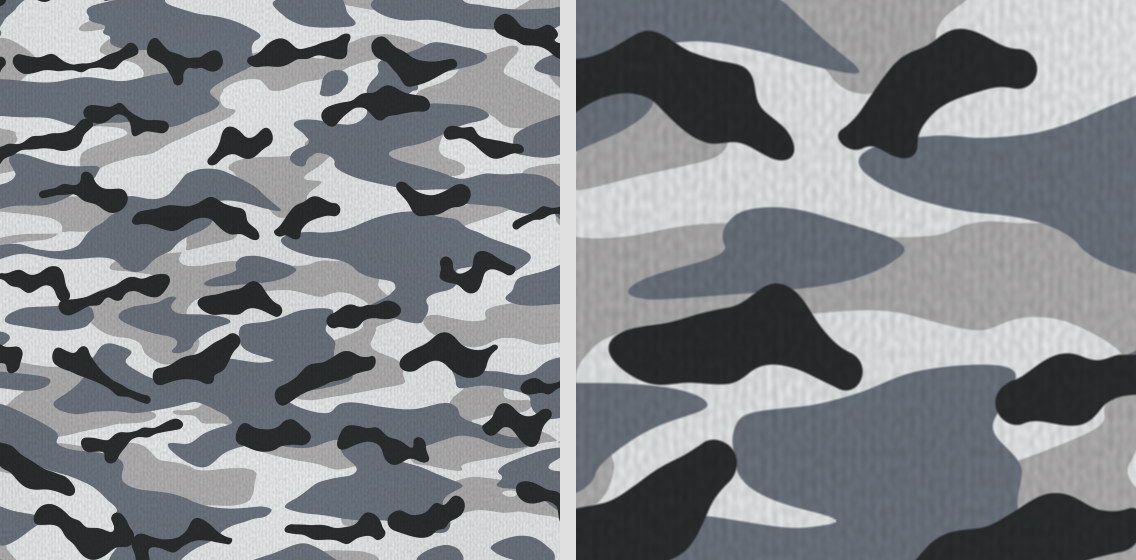
Left: the whole. Right: its middle third, enlarged.
Reproduce this pattern procedurally as a Shadertoy shader.

```glsl
// Winter camouflage cloth: white, grey and slate patches under black wavy strokes.

const vec3 WHITE = vec3(0.84, 0.85, 0.85);
const vec3 GREY  = vec3(0.64, 0.635, 0.635);
const vec3 SLATE = vec3(0.39, 0.42, 0.46);
const vec3 BLACK = vec3(0.155, 0.165, 0.165);

const vec2  SLATE_SCALE = vec2(5.0, 11.5);   // patches per canvas
const vec2  GREY_SCALE  = vec2(5.2, 13.0);
const float SLATE_LEVEL = 0.02;              // higher level, smaller share
const float GREY_LEVEL  = 0.075;
const float LOBES = 0.45;                    // strength of the smaller patches
const vec2  PATCH_WARP  = vec2(0.11, 0.03);
const vec2  STROKE_CELL = vec2(0.215, 0.14); // spacing of the black strokes
const vec2  STROKE_HALF_LENGTH = vec2(0.045, 0.09);
const vec2  STROKE_RADIUS = vec2(0.006, 0.023);
const float STROKE_BEND = 0.02;
const float STROKE_TILT = 0.38;
const float JOIN = 0.018;                    // rounding where parts meet
const float EDGE = 0.001;                    // softness of the print
const float RIBS = 170.0;
const float TAU = 6.2832;

float hash(vec2 p) {
    return fract(sin(dot(p, vec2(127.1, 311.7))) * 43758.5453);
}

// Slope contribution of one lattice corner
float corner(vec2 cell, vec2 offset) {
    float angle = TAU * hash(cell);
    return dot(vec2(cos(angle), sin(angle)), offset);
}

// Gradient noise centred on zero
float noise(vec2 p) {
    vec2 i = floor(p), f = fract(p), s = f * f * (3.0 - 2.0 * f), e = vec2(1, 0);
    return mix(mix(corner(i, f), corner(i + e, f - e), s.x),
               mix(corner(i + e.yx, f - e.yx), corner(i + 1.0, f - 1.0), s.x), s.y);
}

// Field of drawn-out patches with finger-like ends
float patches(vec2 p, vec2 scale, float seed) {
    vec2 bend = vec2(noise(p * vec2(5.0, 15.0) + seed + 3.7),
                     noise(p * vec2(8.0, 9.0) + seed + 9.2));
    vec2 q = (p + PATCH_WARP * bend) * scale + seed;
    return noise(q) + LOBES * noise(q * 1.9 + 5.3);
}

// Coverage of the region where the field is positive, with an even edge width
float coverage(float field) {
    float slope = length(vec2(dFdx(field), dFdy(field))) * iResolution.y;
    float soft = max(EDGE, 0.65 / iResolution.y);
    return smoothstep(-soft, soft, field / max(slope, 0.3));
}

float smoothMin(float a, float b, float k) {
    float h = max(k - abs(a - b), 0.0) / k;
    return min(a, b) - h * h * k * 0.25;
}

// Distance to a capsule whose radius swells smoothly from ra to rb
float taper(vec2 p, vec2 a, vec2 b, float ra, float rb) {
    vec2 ab = b - a;
    float t = clamp(dot(p - a, ab) / dot(ab, ab), 0.0, 1.0);
    return length(p - a - ab * t) - mix(ra, rb, smoothstep(0.0, 1.0, t));
}

// One stroke: a bent spine of three tapers, most with a stubby side lobe
float stroke(vec2 p, vec2 id) {
    float tilt = STROKE_TILT * (2.0 * hash(id + 31.0) - 1.0);
    p = mat2(cos(tilt), -sin(tilt), sin(tilt), cos(tilt)) * p;
    float halfLength = mix(STROKE_HALF_LENGTH.x, STROKE_HALF_LENGTH.y, hash(id + 47.0));
    float lobeJoint = floor(5.0 * hash(id + 53.0));
    float d = 1.0, lastRadius = 0.0;
    vec2 last = vec2(0.0);
    for (int i = 0; i < 4; i++) {
        float k = float(i);
        vec2 key = id + 7.3 * k;
        vec2 joint = vec2(halfLength * (k / 1.5 - 1.0), STROKE_BEND * (2.0 * hash(key + 2.0) - 1.0));
        float radius = mix(STROKE_RADIUS.x, STROKE_RADIUS.y, hash(key + 5.0)) - 0.1 * JOIN;
        if (i > 0) d = smoothMin(d, taper(p, last, joint, lastRadius, radius), JOIN);
        if (k == lobeJoint) {
            float side = hash(id + 61.0) < 0.5 ? -1.0 : 1.0;
            vec2 tip = joint + vec2(0.07 * hash(id + 67.0) - 0.035, 0.026 * side);
            d = smoothMin(d, taper(p, joint, tip, 0.007, 0.011), JOIN);
        }
        last = joint;
        lastRadius = radius;
    }
    return d;
}

// Nearest stroke on a staggered, jittered grid
float strokes(vec2 p) {
    p += vec2(0.02, 0.016) * vec2(noise(p * vec2(9.0, 16.0)), noise(p * 16.0 + 8.4));
    float d = 1.0, row = floor(p.y / STROKE_CELL.y);
    for (int y = -1; y <= 1; y++) {
        float r = row + float(y), shift = 0.5 * mod(r, 2.0) + 0.3 * hash(vec2(r, 4.0));
        float column = floor(p.x / STROKE_CELL.x - shift);
        for (int x = -1; x <= 1; x++) {
            vec2 id = vec2(column + float(x), r);
            vec2 jitter = vec2(hash(id + 11.0), hash(id + 23.0)) - 0.5;
            vec2 centre = (id + vec2(shift, 0.0) + 0.5 + jitter * vec2(0.3, 0.6)) * STROKE_CELL;
            d = min(d, stroke(p - centre, id));
        }
    }
    return d;
}

void mainImage(out vec4 fragColor, in vec2 fragCoord) {
    vec2 p = fragCoord / iResolution.y;

    // Printed layers, light to dark
    vec3 color = mix(WHITE, GREY, coverage(patches(p, GREY_SCALE, 41.0) - GREY_LEVEL));
    color = mix(color, SLATE, coverage(patches(p, SLATE_SCALE, 17.0) - SLATE_LEVEL));
    color = mix(color, BLACK, coverage(-strokes(p)));

    // Uneven light, fine ribs and thread grain
    float cloth = 0.05 * noise(p * 3.0) + 0.018 * sin(TAU * RIBS * p.x)
                + 0.085 * noise(p * vec2(260.0, 170.0));
    fragColor = vec4(color * (1.0 + cloth), 1.0);
}
```
